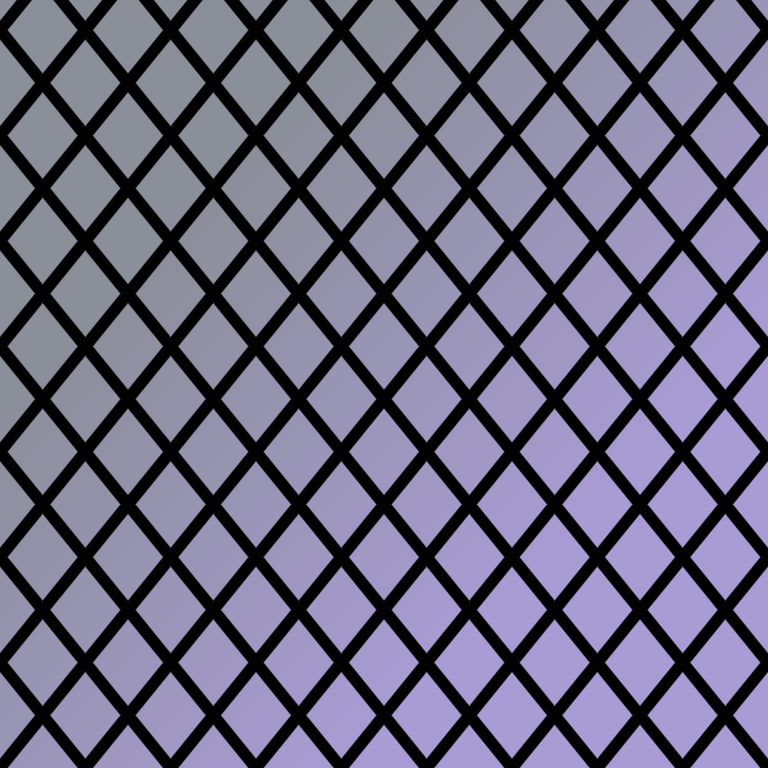
A three.js fragment shader for this pattern:

```glsl
// Black diagonal lattice of tall diamonds over a grey to lavender gradient.
// Two mirrored families of parallel lines are measured by distance, and
// their crossings fall on the corners and centres of a repeating cell.
varying vec2 vUv;

const vec2 REPEATS = vec2(9.0, 7.286);   // cells across and up
const float HALF_WIDTH = 0.0077;         // half of a line's thickness
const float SOFTNESS = 0.0012;           // half of the edge blend

const vec3 GREY = vec3(0.547, 0.560, 0.604);
const vec3 LAVENDER = vec3(0.664, 0.610, 0.836);
const vec3 LINE_COLOUR = vec3(0.0);

// Distance to the nearest line of a family with the given frequency.
float lineDistance(vec2 p, vec2 frequency) {
  float phase = dot(p, frequency);
  return abs(fract(phase + 0.5) - 0.5) / length(frequency);
}

// Distance to the nearest line of either family.
float latticeDistance(vec2 p, vec2 repeats) {
  float rising = lineDistance(p, vec2(repeats.x, -repeats.y));
  float falling = lineDistance(p, repeats);
  return min(rising, falling);
}

// Diagonal blend from upper left to lower right, flat near both ends.
vec3 diagonalGradient(vec2 p, vec3 startColour, vec3 endColour) {
  float along = 0.5 * (p.x + 1.0 - p.y);
  float blend = clamp((along - 0.27) / 0.46, 0.0, 1.0);
  return mix(startColour, endColour, blend);
}

// Smooth coverage of a stroke at a distance from its centre line.
float strokeCoverage(float dist, float halfWidth, float softness) {
  return 1.0 - smoothstep(halfWidth - softness, halfWidth + softness, dist);
}

void main() {
  vec3 background = diagonalGradient(vUv, GREY, LAVENDER);
  float dist = latticeDistance(vUv, REPEATS);
  float stroke = strokeCoverage(dist, HALF_WIDTH, SOFTNESS);
  gl_FragColor = vec4(mix(background, LINE_COLOUR, stroke), 1.0);
}
```
